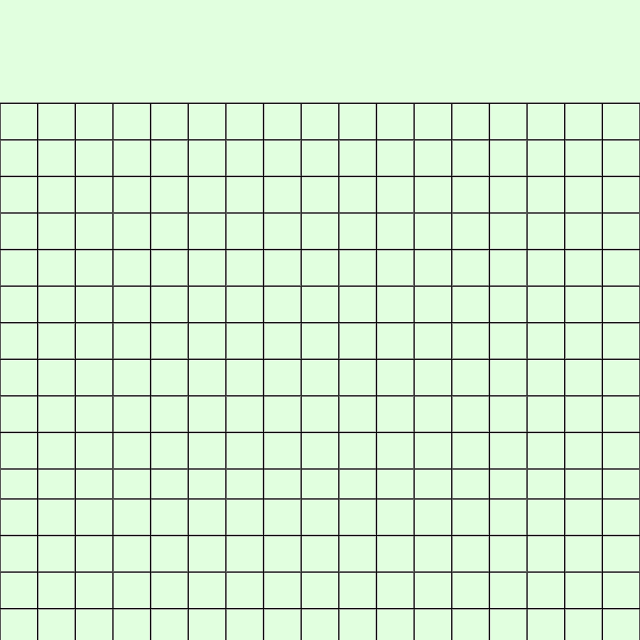
Give the GLSL for this pattern, as a Shadertoy shader.

```glsl
// Thin dark ruled grid on pale mint paper, with an empty margin at the top.
// Seventeen even columns cross two banks of rows that meet in one short row;
// each line is a box-filtered stroke with a faint pale fringe.

// Share of a pixel covered by a stroke of the given half width
float coverage(float dist, float halfWidth, float pixel) {
    float near = max(dist - 0.5 * pixel, -halfWidth);
    float far = min(dist + 0.5 * pixel, halfWidth);
    return clamp((far - near) / pixel, 0.0, 1.0);
}

// Distance to the nearest vertical line, cut off at the top row
float columnDistance(vec2 uv) {
    float x = abs(uv.x - round(uv.x * 17.0) / 17.0);
    return max(x, uv.y - 0.8386);
}

// Distance to the nearest row: ten steps up from one base, the rest down from another
float rowDistance(float y) {
    float pitch = 1.0 / 17.5;
    float up = y - 0.2672;
    float down = y - 0.2204;
    float upper = abs(up - pitch * clamp(round(up / pitch), 0.0, 10.0));
    float lower = abs(down - pitch * min(round(down / pitch), 0.0));
    return min(upper, lower);
}

void mainImage(out vec4 fragColor, in vec2 fragCoord) {
    vec2 uv = fragCoord / iResolution.xy;
    vec2 pixel = 1.0 / iResolution.xy;
    float column = columnDistance(uv);
    float row = rowDistance(uv.y);

    // Pale fringe beside the strokes
    vec3 paper = vec3(0.882, 1.0, 0.875);
    float fringe = max(coverage(column, 0.0025, pixel.x), coverage(row, 0.0025, pixel.y));
    vec3 color = mix(paper, vec3(0.95, 1.0, 0.94), fringe);

    // Dark strokes
    float ink = max(coverage(column, 0.00105, pixel.x), coverage(row, 0.00105, pixel.y));
    color = mix(color, vec3(0.03, 0.02, 0.03), ink);

    fragColor = vec4(color, 1.0);
}
```
